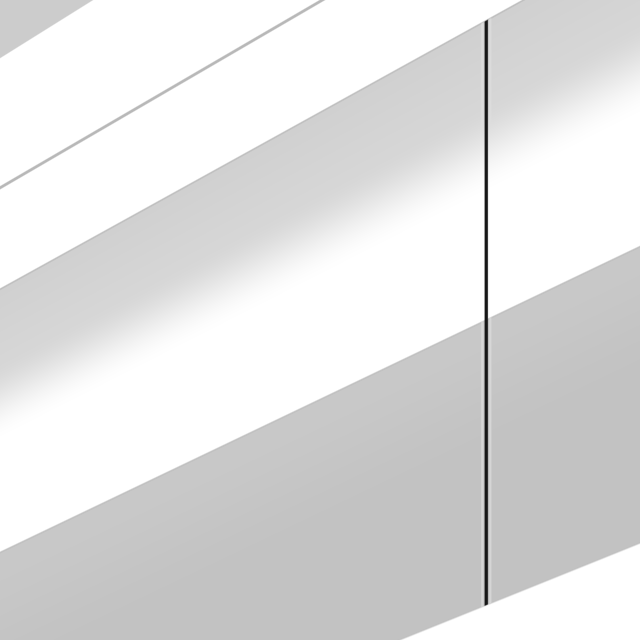
Reproduce this background procedurally as a three.js fragment shader.

```glsl
// Slanted grey and white bands with a soft fade, a thin diagonal and a dark upright line.
varying vec2 vUv;

// Slanted edges: height at the left side, slope
const vec2 CORNER_EDGE = vec2(0.909, 0.625);
const vec2 THIN_LINE   = vec2(0.7065, 0.5825);
const vec2 FADE_TOP    = vec2(0.548, 0.5525);
const vec2 FADE_END    = vec2(0.316, 0.508);
const vec2 SLAB_TOP    = vec2(0.1367, 0.478);
const vec2 SLAB_BOTTOM = vec2(-0.2517, 0.403);

// Greys
const float WHITE       = 1.0;
const float CORNER_GREY = 0.80;
const float LINE_GREY   = 0.72;
const float FADE_DARK   = 0.815;
const float FADE_LIGHT  = 0.865;
const float SLAB_LIGHT  = 0.785;
const float SLAB_DARK   = 0.76;
const float RIM_GREY    = 0.71;
const float UPRIGHT_INK = 0.09;
const float HALO_GREY   = 0.87;

// Sizes in canvas units
const float SOFTNESS      = 0.0013;
const float THIN_HALF     = 0.0022;
const float RIM_HALF      = 0.0012;
const float UPRIGHT_X     = 0.7598;
const float UPRIGHT_HALF  = 0.0026;
const float HALO_OFFSET   = 0.0062;
const float HALO_HALF     = 0.0018;
const vec2  FADE_RANGE    = vec2(0.5, 1.03);

float heightAt(vec2 edge, float x) {
  return edge.x + edge.y * x;
}

// Signed distance to a slanted edge, positive above it
float above(vec2 edge, vec2 p) {
  return (p.y - heightAt(edge, p.x)) / sqrt(1.0 + edge.y * edge.y);
}

// Smooth coverage where the distance is positive
float cover(float d) {
  return smoothstep(-SOFTNESS, SOFTNESS, d);
}

float stroke(float d, float halfWidth) {
  return cover(halfWidth - abs(d));
}

void main() {
  vec2 p = vUv;
  float shade = WHITE;

  // Top left corner and thin diagonal
  shade = mix(shade, CORNER_GREY, cover(above(CORNER_EDGE, p)));
  shade = mix(shade, LINE_GREY, stroke(above(THIN_LINE, p), THIN_HALF));

  // Band that fades downwards into white
  float fadeTop = heightAt(FADE_TOP, p.x);
  float across = clamp((fadeTop - p.y) / (fadeTop - heightAt(FADE_END, p.x)), 0.0, 1.1);
  float fade = mix(FADE_DARK, FADE_LIGHT, min(across, 1.0));
  fade = mix(fade, WHITE, smoothstep(FADE_RANGE.x, FADE_RANGE.y, across));
  float fadeDist = above(FADE_TOP, p);
  shade = mix(shade, fade, cover(-fadeDist));
  shade = mix(shade, RIM_GREY, 0.8 * stroke(fadeDist, RIM_HALF));

  // Solid lower band with a faint gradient and darker rim
  float slabDist = above(SLAB_TOP, p);
  float floorDist = above(SLAB_BOTTOM, p);
  float slab = mix(SLAB_LIGHT, SLAB_DARK, smoothstep(0.0, 0.2, -slabDist));
  shade = mix(shade, slab, cover(-slabDist) * cover(floorDist));
  shade = mix(shade, RIM_GREY, 0.7 * stroke(slabDist, RIM_HALF));
  shade = mix(shade, RIM_GREY, 0.4 * stroke(floorDist, RIM_HALF));

  // Upright line with pale sides, held between the outer edges
  float span = cover(-fadeDist) * cover(floorDist);
  float side = abs(p.x - UPRIGHT_X);
  float halo = stroke(side - HALO_OFFSET, HALO_HALF) * span;
  shade = mix(shade, max(shade, HALO_GREY), 0.7 * halo);
  shade = mix(shade, UPRIGHT_INK, stroke(side, UPRIGHT_HALF) * span);

  gl_FragColor = vec4(vec3(shade), 1.0);
}
```
